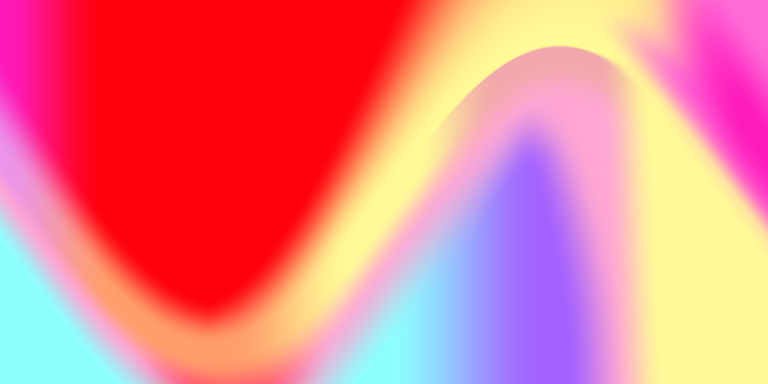
Give the GLSL for this background, as a WebGL 2 fragment shader.

```glsl
#version 300 es
precision highp float;
// Soft flowing gradient: a sine wave divides a red and yellow sky from cyan and violet depths.
uniform vec2 u_resolution;
out vec4 fragColor;

// Lengths are fractions of the canvas height; the canvas spans 2 x 1.
const float PI = 3.14159265;
const float WAVE_MID = 0.491;
const float WAVE_HEIGHT = 0.389;
const float TROUGH_X = 0.547;
const float HALF_PERIOD = 0.911;

const vec3 RED = vec3(1.0, 0.0, 0.05);
const vec3 MAGENTA = vec3(1.0, 0.1, 0.74);
const vec3 ORCHID = vec3(1.0, 0.42, 0.84);
const vec3 LILAC = vec3(0.92, 0.58, 0.92);
const vec3 ORANGE = vec3(1.0, 0.62, 0.42);
const vec3 YELLOW = vec3(1.0, 0.98, 0.59);
const vec3 SALMON = vec3(0.95, 0.66, 0.67);
const vec3 ROSE = vec3(1.0, 0.28, 0.42);
const vec3 PINK = vec3(1.0, 0.65, 0.83);
const vec3 CYAN = vec3(0.55, 1.0, 1.0);
const vec3 VIOLET = vec3(0.64, 0.38, 1.0);

float waveHeight(float x) {
    return WAVE_MID - WAVE_HEIGHT * cos(PI * (x - TROUGH_X) / HALF_PERIOD);
}

// Colour that runs along the crest line
vec3 rimColor(float x) {
    vec3 left = mix(LILAC, ORANGE, smoothstep(0.0, 0.3, x));
    return mix(left, YELLOW, smoothstep(0.6, 0.92, x));
}

// Above the wave: rim fades to a red core, with magenta on the far right
vec3 skyColor(float x, float above) {
    float right = max(x - TROUGH_X, 0.0);
    float left = max(TROUGH_X - x, 0.0);
    float fadeWidth = 0.117 + 0.22 * left + 0.45 * right + 0.6 * right * right;
    vec3 core = mix(MAGENTA, RED, smoothstep(0.0, 0.28, x));
    vec3 color = mix(rimColor(x), core, smoothstep(0.0, 1.0, above / fadeWidth));

    float spur = (above - 0.08) / 0.08;
    float haze = smoothstep(1.64, 1.88, x + 0.1 * exp(-spur * spur));
    color = mix(color, ORCHID, haze * smoothstep(-0.08, 0.14, above));

    float band = smoothstep(-0.02, 0.22, above) * (1.0 - smoothstep(0.25, 0.5, above));
    return mix(color, MAGENTA, band * smoothstep(1.7, 1.95, x));
}

// Below the wave: rim, then pink, then cyan to violet, with yellow on the right
vec3 depthColor(vec2 p, float below) {
    float reach = mix(0.58, 1.0, smoothstep(0.4, 0.8, p.x));
    reach *= mix(1.0, 0.72, smoothstep(1.2, 1.4, p.x));
    float depth = below / reach;

    vec3 rim = mix(rimColor(p.x), SALMON, smoothstep(1.08, 1.3, p.x));
    vec3 blush = mix(ROSE, PINK, smoothstep(0.05, 0.28, abs(p.x - 0.6)));
    vec3 color = mix(rim, blush, smoothstep(0.05, 0.21, depth));

    float bodyEdge = 1.62 - 0.31 * p.y * p.y;
    float body = smoothstep(0.15, 0.42, depth);
    body *= 1.0 - smoothstep(-0.15, 0.02, p.x - bodyEdge);
    vec3 bodyColor = mix(CYAN, VIOLET, smoothstep(1.0, 1.42, p.x));
    color = mix(color, bodyColor, body);

    return mix(color, YELLOW, smoothstep(1.59, 1.735, p.x + 0.04 * p.y));
}

void main() {
    vec2 p = gl_FragCoord.xy / u_resolution * vec2(2.0, 1.0);
    float above = p.y - waveHeight(p.x);

    // The dividing line is crisp at the crest and melts away to the right
    float softness = mix(0.004, 0.075, smoothstep(1.52, 1.82, p.x));
    float side = smoothstep(-softness, softness, above);

    vec3 sky = skyColor(p.x, max(above, 0.0));
    vec3 depths = depthColor(p, max(-above, 0.0));
    fragColor = vec4(mix(depths, sky, side), 1.0);
}
```
